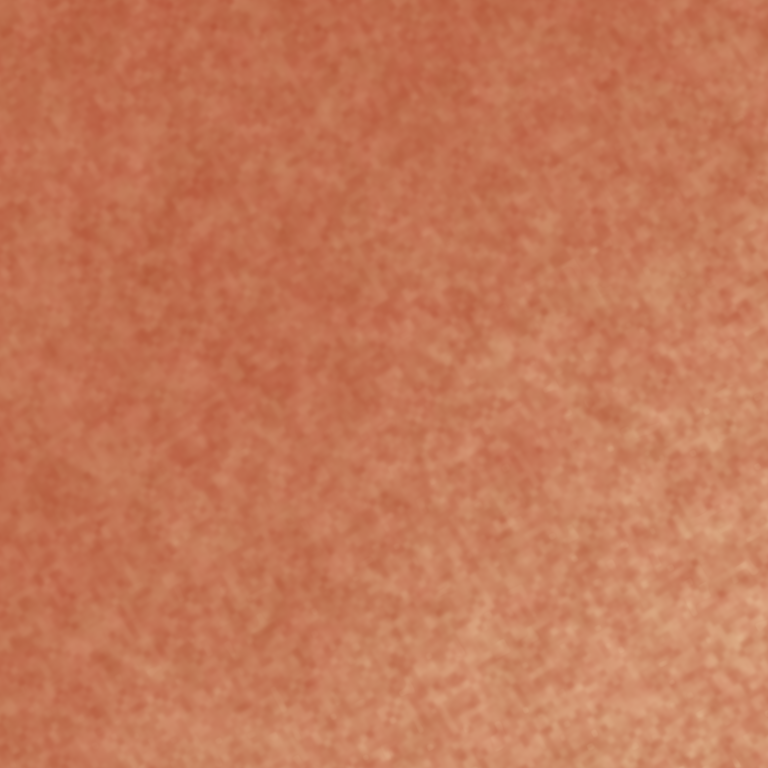
Reproduce this texture procedurally as a Shadertoy shader.

```glsl
// Warm reddish, skin-like surface that pales toward the lower right.
// A warped diagonal gradient sets the tone, rotated octaves of value noise
// add soft mottled grain, and a few hashed blotches redden it locally.

float hash(vec2 p) {
    vec3 q = fract(p.xyx * vec3(0.1031, 0.1030, 0.0973));
    q += dot(q, q.yzx + 33.33);
    return fract((q.x + q.y) * q.z);
}

// Value noise, centred on zero
float noise(vec2 p) {
    vec2 cell = floor(p), f = fract(p);
    f = f * f * f * (f * (f * 6.0 - 15.0) + 10.0);
    float low = mix(hash(cell), hash(cell + vec2(1, 0)), f.x);
    float high = mix(hash(cell + vec2(0, 1)), hash(cell + vec2(1, 1)), f.x);
    return mix(low, high, f.y) - 0.5;
}

// Noise turned by an angle, so that the octaves do not share a grid
float turnedNoise(vec2 uv, float frequency, float angle) {
    float c = cos(angle), s = sin(angle);
    return noise(mat2(c, s, -s, c) * uv * frequency + 70.0 + angle * 37.0);
}

// Soft red spots with ragged rims
float redBlotches(vec2 uv) {
    float amount = 0.0;
    vec2 ragged = uv + 0.02 * vec2(turnedNoise(uv, 35.0, 0.9), turnedNoise(uv, 35.0, 2.1));
    for (int i = 0; i < 9; i++) {
        float id = float(i) + 1.0;
        vec2 centre = vec2(hash(vec2(id, 3.7)), hash(vec2(id, 9.2)));
        float radius = mix(0.012, 0.028, hash(vec2(id, 5.5)));
        vec2 d = (ragged - centre) / radius;
        amount += exp(-dot(d, d)) * mix(0.3, 0.9, hash(vec2(id, 7.1)));
    }
    return min(amount, 1.0);
}

void mainImage(out vec4 fragColor, in vec2 fragCoord) {
    vec2 uv = fragCoord / iResolution.xy;

    // Broad lighting from upper left (dark) to lower right (pale)
    float diagonal = 0.5 * uv.x + 0.5 * (1.0 - uv.y);
    diagonal += 0.10 * turnedNoise(uv, 4.0, 0.4) + 0.06 * turnedNoise(uv, 9.0, 1.3);
    float pale = smoothstep(0.31, 0.98, diagonal);
    float tone = 0.434 + 0.136 * pale - 0.02 * smoothstep(0.8, 1.05, uv.y);

    // Mottling and grain, stronger in the pale area
    float grain = 0.030 * turnedNoise(uv, 13.0, 0.7)
                + 0.046 * turnedNoise(uv, 29.0, 1.9)
                + 0.086 * turnedNoise(uv, 61.0, 0.5)
                + 0.068 * turnedNoise(uv, 113.0, 2.6);
    tone += grain * mix(0.8, 1.4, pale);

    // Small bright flecks
    float fleck = turnedNoise(uv, 75.0, 1.1);
    tone += 0.045 * smoothstep(0.3, 0.5, fleck) * mix(0.2, 1.0, pale);

    // Tone to colour: red changes least, so dark parts are more saturated
    vec3 color = vec3(0.735, 0.40, 0.28) + (tone - 0.40) * vec3(0.5, 1.0, 0.9);

    // Slight drift between rosy and olive
    float drift = turnedNoise(uv, 22.0, 0.2) + turnedNoise(uv, 48.0, 2.9);
    color += drift * vec3(0.012, -0.005, 0.007);

    color -= redBlotches(uv) * vec3(0.015, 0.045, 0.035);

    fragColor = vec4(clamp(color, 0.0, 1.0), 1.0);
}
```
